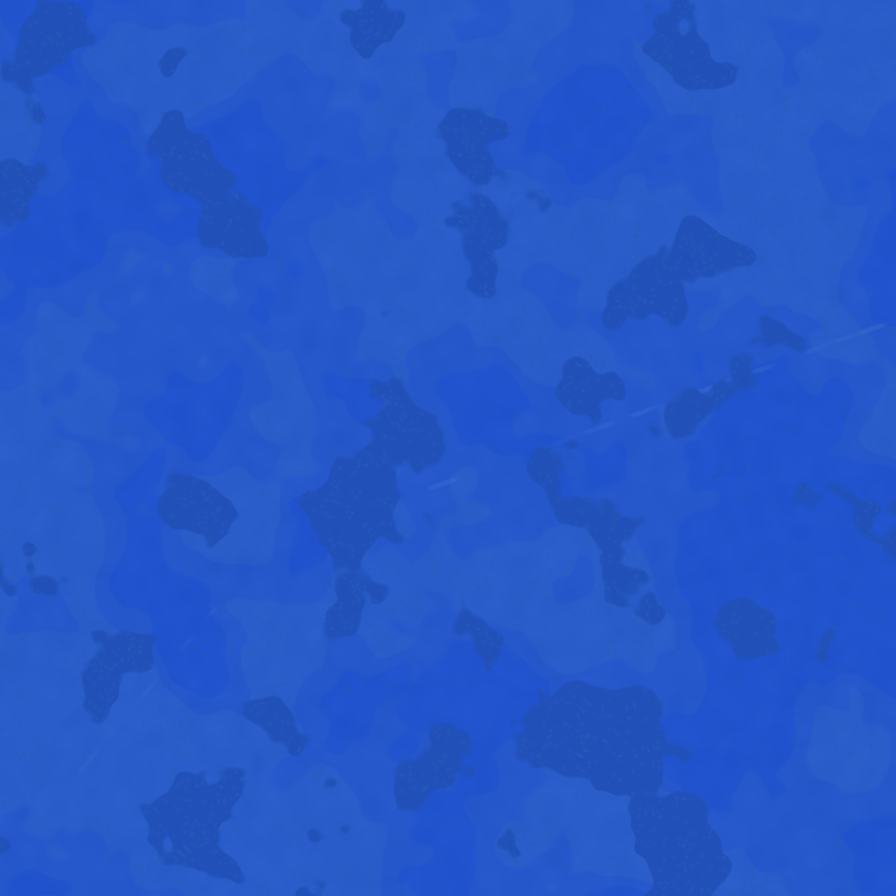
Reproduce this texture procedurally as a Shadertoy shader.

```glsl
// Mottled blue surface: soft-edged pale and deep patches, overlaid with
// ragged dark blots, fine speckle and faint broken scratches.
// Patches are thresholds of a signed cellular field, warped by layered sines.

#define PATCH_SCALE 5.0
#define BLOT_SCALE 12.5
#define SPECKLE_SCALE 140.0
#define PALE_LEVEL 0.20
#define DEEP_LEVEL -0.15
#define BLOT_LEVEL 0.53
#define PATCH_SOFTNESS 0.03
#define BLOT_SOFTNESS 0.05
#define WARP 0.006

const vec3 BASE_BLUE = vec3(0.147, 0.342, 0.795);
const vec3 PALE_BLUE = vec3(0.163, 0.363, 0.790);
const vec3 DEEP_BLUE = vec3(0.126, 0.325, 0.803);
const vec3 BLOT_BLUE = vec3(0.128, 0.317, 0.722);
const vec3 SPECK_TEAL = vec3(0.150, 0.360, 0.690);
const vec3 SCRATCH_BLUE = vec3(0.230, 0.430, 0.830);

vec3 hash3(vec2 cell) {
    vec3 q = fract(cell.xyx * vec3(0.1031, 0.1030, 0.0973));
    q += dot(q, q.yxz + 33.33);
    return fract((q.xxy + q.yzz) * q.zyx);
}

// Sum of round bumps, one per cell, with random sign and height.
float cellField(vec2 p, float seed) {
    vec2 cell = floor(p);
    float total = 0.0;
    for (int y = -1; y <= 1; y++) {
        for (int x = -1; x <= 1; x++) {
            vec2 id = cell + vec2(x, y);
            vec3 rnd = hash3(id + seed);
            vec2 offset = id + rnd.xy - p;
            float bump = max(0.0, 1.0 - dot(offset, offset));
            total += (2.0 * rnd.z - 1.0) * bump * bump;
        }
    }
    return total;
}

// Layered sines that make the patch outlines uneven.
vec2 warp(vec2 p) {
    vec2 shift = vec2(0.0);
    float frequency = 31.0;
    float strength = 1.0;
    for (int i = 0; i < 3; i++) {
        shift += strength * sin(frequency * p.yx + vec2(1.3, 4.1) * float(i + 1)
                                + 2.0 * sin(frequency * 0.6 * p));
        frequency *= 1.9;
        strength *= 0.55;
    }
    return p + WARP * shift;
}

// Random dots on a bent grid: the chance is the share of cells that hold one.
float speckle(vec2 p, float chance, float seed) {
    vec2 q = p * SPECKLE_SCALE;
    q += 0.7 * sin(0.83 * q.yx + 1.7 * sin(0.31 * q));
    vec3 rnd = hash3(floor(q) + seed);
    float dist = length(fract(q) - mix(vec2(0.3), vec2(0.7), rnd.xy));
    return step(rnd.z, chance) * (1.0 - smoothstep(0.1, 0.45, dist));
}

float scratch(vec2 p, vec2 a, vec2 b, float width) {
    vec2 along = b - a;
    float t = clamp(dot(p - a, along) / dot(along, along), 0.0, 1.0);
    return 1.0 - smoothstep(0.3 * width, width, length(p - a - along * t));
}

void mainImage(out vec4 fragColor, in vec2 fragCoord) {
    vec2 uv = fragCoord / iResolution.y;
    vec2 p = warp(uv);

    // Broad pale and deep patches
    float tone = 0.75 * cellField(p * PATCH_SCALE, 17.0)
               + 0.55 * cellField(p * PATCH_SCALE * 2.3, 53.0)
               + 0.18 * cellField(p * 34.0, 71.0);
    float pale = smoothstep(-PATCH_SOFTNESS, PATCH_SOFTNESS, tone - PALE_LEVEL);
    float deep = smoothstep(-PATCH_SOFTNESS, PATCH_SOFTNESS, DEEP_LEVEL - tone);
    vec3 color = mix(BASE_BLUE, PALE_BLUE, pale);
    color = mix(color, DEEP_BLUE, deep);

    // Faint mottling inside the patches
    color += 0.006 * cellField(uv * 55.0, 211.0);

    // Thin pale scratches, broken by grain
    float grain = smoothstep(-0.2, 0.5, cellField(uv * 45.0, 157.0));
    float lines = scratch(uv, vec2(0.48, 0.455), vec2(0.76, 0.555), 0.004)
                + scratch(uv, vec2(0.76, 0.555), vec2(1.02, 0.65), 0.004)
                + 0.5 * scratch(uv, vec2(0.09, 0.14), vec2(0.24, 0.32), 0.004);
    color = mix(color, SCRATCH_BLUE, clamp(0.45 * lines * grain, 0.0, 1.0));

    // Ragged dark blots
    float blotField = cellField(p * BLOT_SCALE, 97.0)
                    + 0.28 * cellField(p * 33.0, 131.0)
                    + 0.10 * cellField(uv * 75.0, 173.0);
    float blot = smoothstep(-BLOT_SOFTNESS, BLOT_SOFTNESS, blotField - BLOT_LEVEL);
    color = mix(color, BLOT_BLUE, blot);

    // Speckle, densest on pale patches and blots
    float chance = 0.04 + 0.20 * pale + 0.10 * blot;
    color = mix(color, SPECK_TEAL, 0.45 * speckle(uv, chance, 300.0));
    color = mix(color, PALE_BLUE, 0.35 * speckle(uv, 0.18 * blot, 400.0));

    fragColor = vec4(color, 1.0);
}
```
